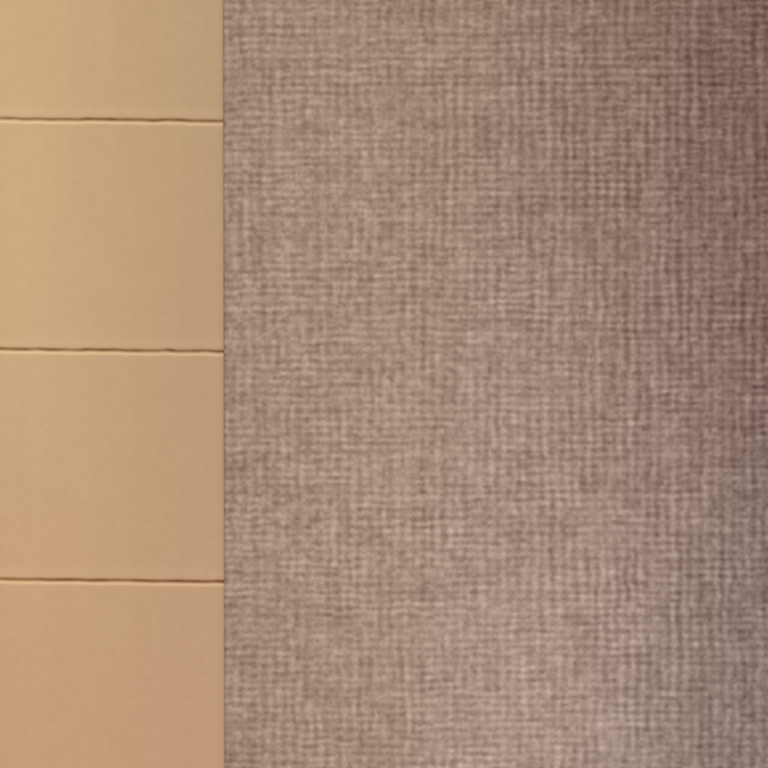
Give the GLSL for this texture, as a Shadertoy shader.

```glsl
// A smooth tan panel with three horizontal grooves beside a woven taupe cloth.
// Soft gradients light both surfaces; the cloth crosses two sets of nearly
// straight threads, broken up by short fibres and grain from value noise.

float hash(vec2 p) {
    return fract(sin(dot(p, vec2(127.1, 311.7))) * 43758.5453);
}

float noise(vec2 p) {
    vec2 i = floor(p), f = fract(p);
    f = f * f * (3.0 - 2.0 * f);
    return mix(mix(hash(i), hash(i + vec2(1, 0)), f.x),
               mix(hash(i + vec2(0, 1)), hash(i + vec2(1, 1)), f.x), f.y);
}

float signedNoise(vec2 p) {
    return 2.0 * noise(p) - 1.0;
}

float bell(float x, float width) {
    x /= width;
    return exp(-x * x);
}

// One thread set: across runs over the threads, along follows them.
float threads(float across, float along, float count, float seed) {
    float sway = 0.22 * signedNoise(vec2(along * 40.0, across * 60.0) + seed)
               + 0.25 * signedNoise(vec2(along * 4.0, across * 8.0) + seed);
    float phase = across * count + sway;
    float strength = 0.30 + 1.0 * noise(vec2(across * 34.0, along * 16.0) + seed);
    float tone = signedNoise(vec2(phase * 1.3, along * 16.0) + seed);
    return strength * sin(6.28318 * phase) + 0.60 * tone;
}

// Short fibres lying along both directions, plus rounder grain
float fibres(vec2 p) {
    float upright = signedNoise(p * vec2(210.0, 75.0) + 11.0);
    float level = signedNoise(p * vec2(75.0, 220.0) + 29.0);
    float slub = signedNoise(p * vec2(160.0, 175.0) + 5.0);
    float grain = signedNoise(p * 290.0);
    return 0.45 * upright + 0.45 * level + 0.65 * slub + 0.50 * grain;
}

float weave(vec2 p) {
    float warp = threads(p.x, p.y, 72.0, 17.0);
    float weft = threads(p.y, p.x, 94.0, 53.0);
    float warpShare = mix(0.42, 0.66, smoothstep(0.4, 0.85, p.x));
    return warp * warpShare + weft * 0.52 + fibres(p);
}

vec3 clothColor(vec2 p, float edge) {
    float u = clamp((p.x - edge) / (1.0 - edge), 0.0, 1.0);
    vec3 left = mix(vec3(0.625, 0.530, 0.460), vec3(0.625, 0.535, 0.460), p.y);
    vec3 right = mix(vec3(0.520, 0.440, 0.420), vec3(0.480, 0.375, 0.340), p.y);
    vec3 col = mix(left, right, u * u);

    // Broad sheen rising from the lower right
    float sheen = bell(p.x - 0.74, 0.25) * bell(p.y - 0.14, 0.50);
    col += sheen * vec3(0.070, 0.066, 0.066);
    col += 0.018 * bell(p.x - 0.47, 0.2) * bell(p.y - 0.55, 0.4);

    // Threads, then the contact shadow along the panel
    col += weave(p) * vec3(0.057, 0.057, 0.056);
    return col * (1.0 - 0.07 * bell(p.x - edge, 0.005));
}

vec3 panelColor(vec2 p, float edge, float px) {
    float u = clamp(p.x / edge, 0.0, 1.0);
    vec3 left = mix(vec3(0.775, 0.625, 0.480), vec3(0.800, 0.670, 0.510), smoothstep(0.0, 0.8, p.y));
    vec3 right = mix(vec3(0.755, 0.605, 0.475), vec3(0.740, 0.615, 0.475), p.y);
    vec3 col = mix(left, right, smoothstep(0.0, 1.0, u));
    col += 0.004 * signedNoise(vec2(p.x * 38.0, p.y * 5.0));
    col += 0.006 * signedNoise(p * 130.0);

    // Repeated grooves: signed distance from the nearest, positive above
    float spacing = 0.300;
    float y = p.y + 0.003 * u - 0.246;
    float index = clamp(floor(y / spacing + 0.5), 0.0, 2.0);
    float d = y - index * spacing;
    d += 0.0006 * signedNoise(vec2(p.x * 60.0, index));
    float line = max(0.0022, 0.8 * px);
    float depth = 0.75 + 0.5 * noise(vec2(p.x * 90.0, index + 7.0));
    col -= depth * vec3(0.22, 0.23, 0.22) * bell(d, line);
    col += vec3(0.10, 0.09, 0.07) * bell(d + 0.0048, line);
    col += 0.015 * bell(d - 0.010, 0.006);

    // Slight shading at the right rim
    return col * (1.0 - 0.03 * bell(p.x - edge, 0.008));
}

void mainImage(out vec4 fragColor, in vec2 fragCoord) {
    vec2 p = fragCoord / iResolution.xy;
    float px = 1.0 / iResolution.y;
    float edge = 0.2915 + 0.002 * (0.5 - p.y);

    vec3 panel = panelColor(p, edge, px);
    vec3 cloth = clothColor(p, edge);
    vec3 col = mix(panel, cloth, smoothstep(-px, px, p.x - edge));
    col *= 1.0 - 0.10 * bell(p.x - edge, max(0.0018, px));

    fragColor = vec4(clamp(col, 0.0, 1.0), 1.0);
}
```
